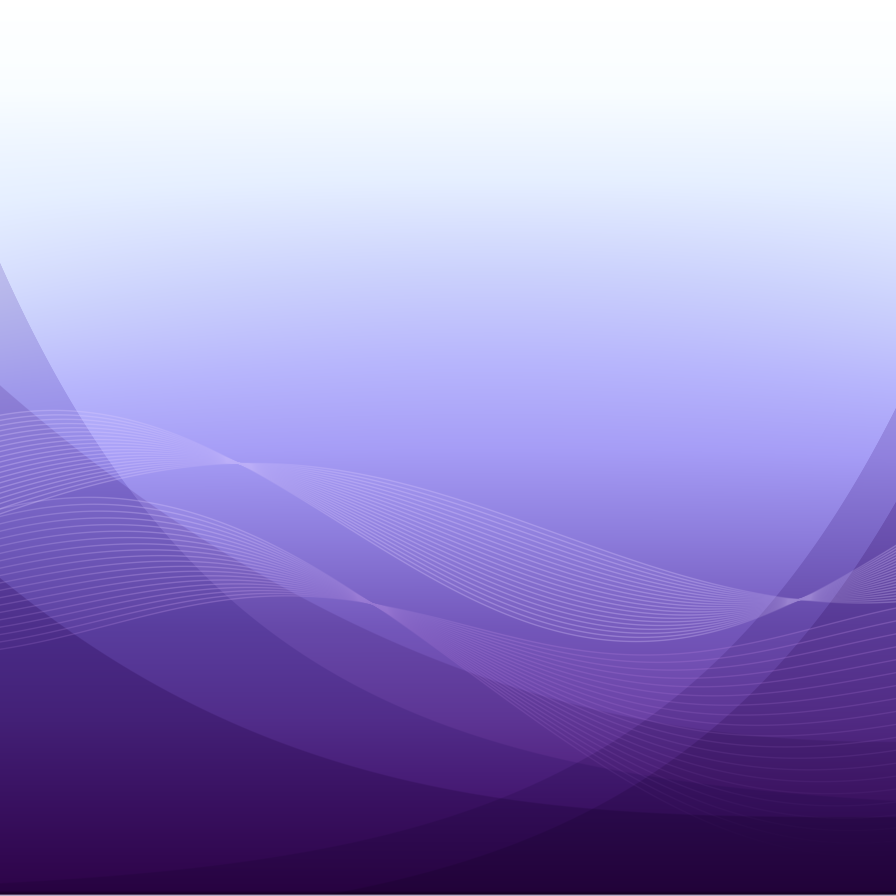
A Shadertoy shader for this background:

```glsl
// Violet gradient sky with translucent curved veils and two twisting ribbons of fine lines.

const float PI = 3.14159265;
const vec3 PALE_LINE = vec3(0.88, 0.81, 1.00);
const vec3 PLUM_LINE = vec3(0.70, 0.48, 0.86);
const vec3 RIM_COLOR = vec3(0.72, 0.68, 0.78);

// Evenly spaced colours from the top (t = 0) to the bottom (t = 1).
const vec3 SKY[11] = vec3[11](
    vec3(1.00, 1.00, 1.00), vec3(0.975, 0.992, 1.00), vec3(0.90, 0.937, 1.00),
    vec3(0.80, 0.825, 0.99), vec3(0.72, 0.715, 0.99), vec3(0.65, 0.615, 0.965),
    vec3(0.55, 0.485, 0.86), vec3(0.45, 0.34, 0.73), vec3(0.41, 0.25, 0.64),
    vec3(0.34, 0.12, 0.51), vec3(0.27, 0.02, 0.38));

vec3 skyColor(float t) {
    float s = clamp(t, 0.0, 1.0) * 10.0;
    int i = min(int(s), 9);
    return mix(SKY[i], SKY[i + 1], s - float(i));
}

// Tints everything below a boundary height.
vec3 veil(vec3 color, float y, float height, vec3 tint, float aa) {
    float inside = smoothstep(-aa, aa, height - y);
    return color * mix(vec3(1.0), tint, inside);
}

// Veil edges: exponential decay, and a bowl that flattens towards x = 1.
float decayEdge(float x, float base, float rise, float rate) {
    return base + rise * exp(-rate * x);
}

float bowlEdge(float x, float base, float rise, float power) {
    return base + rise * pow(max(1.0 - x, 0.0), power);
}

// Wave packed as (middle height, amplitude, crest position, half period).
float wave(float x, vec4 w) {
    return w.x + w.y * cos(PI * (x - w.z) / w.w);
}

float waveSlope(float x, vec4 w) {
    return -w.y * PI / w.w * sin(PI * (x - w.z) / w.w);
}

// Fine lines blended between two waves; lines weaken where they crowd together.
float ribbon(vec2 p, vec4 first, vec4 second, int count, float aa) {
    float a = wave(p.x, first);
    float b = wave(p.x, second);
    float slopeA = waveSlope(p.x, first);
    float slopeB = waveSlope(p.x, second);
    float spacing = abs(a - b) / float(count - 1);
    float strength = 0.29 * mix(0.3, 1.0, smoothstep(0.0, 0.004, spacing));
    float glow = 0.0;
    for (int i = 0; i < count; i++) {
        float k = float(i) / float(count - 1);
        float slope = mix(slopeA, slopeB, k);
        float dist = abs(p.y - mix(a, b, k)) / sqrt(1.0 + slope * slope);
        glow += strength * (1.0 - smoothstep(0.0, 0.0004 + aa, dist));
    }
    float fill = smoothstep(-aa, aa, p.y - min(a, b))
               * smoothstep(-aa, aa, max(a, b) - p.y);
    return min(glow, 0.36) + 0.04 * fill;
}

void mainImage(out vec4 fragColor, in vec2 fragCoord) {
    vec2 p = fragCoord / iResolution.xy;
    float aa = 1.0 / iResolution.y;

    // Sky, paler towards the sides at mid height.
    float t = 1.0 - p.y;
    float side = 2.0 * p.x - 1.1;
    float band = exp(-pow((t - 0.35) / 0.14, 2.0));
    vec3 color = skyColor(t - 0.045 * side * side * band);

    // Veils sweeping down from the left.
    color = veil(color, p.y, decayEdge(p.x, 0.09, 0.617, 3.65), vec3(0.87, 0.84, 0.93), aa);
    color = veil(color, p.y, bowlEdge(p.x, 0.172, 0.398, 2.2), vec3(0.89, 0.84, 0.91), aa);
    color = veil(color, p.y, bowlEdge(p.x, 0.088, 0.267, 3.1), vec3(0.83, 0.72, 0.86), aa);

    // Veils sweeping down from the right.
    float fromRight = 1.0 - p.x;
    float outer = decayEdge(fromRight, 0.0, 0.545, 3.65);
    float inner = decayEdge(fromRight, -0.05, 0.49, 3.55);
    color = veil(color, p.y, outer, vec3(0.87, 0.82, 0.90), aa);
    color = veil(color, p.y, inner, vec3(0.86, 0.78, 0.88), aa);

    // Upper and lower line ribbons; the lower one fades into the dark.
    float upper = ribbon(p, vec4(0.413, 0.129, 0.06, 0.65),
                            vec4(0.405, 0.078, 0.28, 0.68), 20, aa);
    float lower = ribbon(p, vec4(0.245, 0.200, 0.10, 0.86),
                            vec4(0.302, 0.033, 0.32, 0.40), 20, aa);
    color = mix(color, PALE_LINE, upper);
    vec3 lowerLine = mix(PLUM_LINE, PALE_LINE, smoothstep(0.24, 0.44, p.y));
    float lowerFade = smoothstep(0.03, 0.34, p.y) * mix(0.7, 1.0, smoothstep(0.0, 0.2, p.x));
    color = mix(color, lowerLine, lower * lowerFade);

    // Dark strip and thin pale rim along the bottom.
    color *= mix(0.6, 1.0, smoothstep(0.002, 0.007, p.y));
    color = mix(RIM_COLOR, color, smoothstep(0.0005, 0.0025, p.y));

    fragColor = vec4(color, 1.0);
}
```
